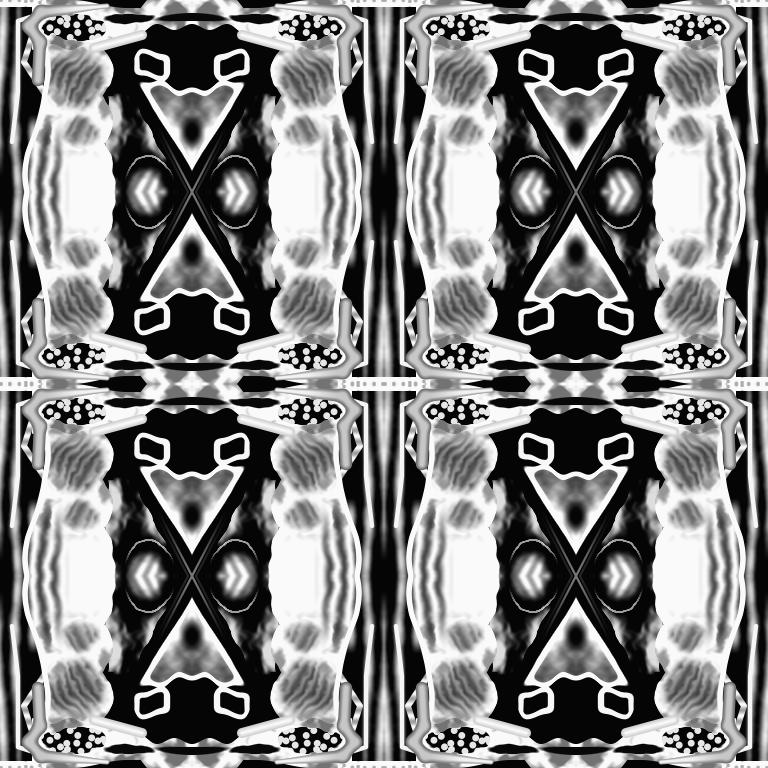
A Shadertoy shader for this pattern:

```glsl
// Two by two mirrored ink medallions: an hourglass flanked by pale lobed forms in a tubular frame.
// Each tile folds into one quarter, drawn with distance functions, layered sines and
// cellular specks; the folding joins every edge without a seam.

float px; // width of one pixel in drawing units

float fill(float d) { return clamp(.5 - d / px, 0., 1.); }
void paint(inout float v, float tone, float d) { v = mix(v, tone, fill(d)); }

float segment(vec2 p, vec2 a, vec2 b) {
    b -= a;
    p -= a;
    return length(p - b * clamp(dot(p, b) / dot(b, b), 0., 1.));
}

float ellipse(vec2 p, vec2 r) { return (length(p / r) - 1.) * min(r.x, r.y); }

float smoothMin(float a, float b, float k) {
    float h = max(k - abs(a - b), 0.);
    return min(a, b) - h * h * .25 / k;
}

// Layered, rotated sines, about 0 to 1
float waves(vec2 p) {
    float sum = 0., amp = .5;
    for (int i = 0; i < 5; i++) {
        p = mat2(.8, .6, -.6, .8) * p * 1.6 + 1.7;
        sum += amp * sin(p.x + 1.6 * sin(p.y + sum));
        amp *= .62;
    }
    return .5 + .5 * sum;
}

// Distance to the nearest scattered cell point
float cells(vec2 p) {
    float best = 2.;
    for (int i = 0; i < 9; i++) {
        vec2 c = floor(p) + vec2(i % 3 - 1, i / 3 - 1);
        vec2 jitter = fract(sin(c * mat2(127.1, 311.7, 269.5, 183.3)) * 4375.5);
        best = min(best, length(c + jitter - p));
    }
    return best;
}

// Clouds, bright eye, crossing rays, hourglass and small rings
float innerField(vec2 p, float n) {
    float v = .01;
    float cloud = smoothstep(.32, .85, waves(p * vec2(6, 3.5) + 2.));
    float eye = length((p - vec2(.44, 0)) / vec2(.2, .28));
    cloud *= smoothstep(1.3, 2., eye + .5 * n);
    float area = max(max(.1 + .5 * p.y - p.x, p.y - .98), p.x - .86);
    paint(v, .85 * cloud + .02, area + .06 * (n - .5));
    v += smoothstep(1.05, .5, eye + .3 * (n - .5)) * (.8 + .2 * sin(50. * p.x + 25. * p.y));
    v += .6 * fill(abs(eye - 1.2 - .15 * n) - .04) * smoothstep(.1, .3, p.y);
    float ray = p.x - .52 * p.y;
    paint(v, .02, abs(ray) - .07);
    v += (.45 * fill(abs(ray) - .012) + .12 * fill(abs(ray - .04) - .012)) * smoothstep(.7, 0., p.y);

    float side = .85 * p.x - .53 * (p.y - .27);
    float top = p.y - 1. - .09 * smoothstep(.08, .4, p.x) - .02 * cos(p.x * 22.);
    float cone = -smoothMin(-side, -top, .1);
    float tone = .25 + .6 * n + .7 * smoothstep(.12, 0., abs(side + .05)) * smoothstep(.9, .4, p.y);
    tone *= smoothstep(.03, .16, length((p - vec2(0, .6)) * vec2(1, .7)));
    paint(v, tone, cone);
    paint(v, .98, abs(cone) - .022 - .012 * n);

    vec2 box = abs(p - vec2(.4, 1.27 + .03 * sin(p.x * 16.))) - vec2(.09, .05);
    float ring = length(max(box, 0.)) + min(max(box.x, box.y), 0.) - .06;
    paint(v, 0., ring);
    paint(v, .97, abs(ring) - .022 - .012 * n);
    return v;
}

// Vertical streaks, rail and beaded rope
void outerFrame(inout float v, vec2 p, float edge, float n) {
    float streak = .23 + .42 * cos((1.92 - p.x) * 34. + 1.2 * sin(p.y * 2.5)) + .3 * n;
    streak *= 1. - smoothstep(.6, .1, p.y) * smoothstep(1.76, 1.84, p.x);
    streak *= mix(1., smoothstep(1.68, 1.76, p.x), smoothstep(.6, .8, p.y));
    paint(v, streak, edge - p.x);
    vec2 corner = vec2(1.74, 1.71), bend = vec2(1.68, 1.3);
    float rail = min(segment(p, vec2(1.8, .5), vec2(1.74, 1)), segment(p, vec2(1.74, 1), corner));
    paint(v, .96, min(rail, segment(p, corner, vec2(1.62, 1.75))) - .022);
    float rope = min(segment(p, vec2(1.47, .98), bend), segment(p, bend, vec2(1.58, 1.62)));
    paint(v, .8 + .18 * sin(p.y * 55.), rope - .03);
}

// Pale lobes with brushed grey patches
void lobedForm(inout float v, vec2 p, float edge, float n) {
    float left = .86 - .1 * abs(sin(6.5 * max(p.y, .24))) + .04 * n;
    float grey = smoothstep(.38, .2, length(p - vec2(1.17, 1.15)) + .18 * (n - .5));
    grey = max(grey, .8 * smoothstep(.2, .06, length(p - vec2(1.12, .6)) + .1 * (n - .5)));
    float brush = .35 + .3 * n + .12 * sin(60. * p.x + 38. * p.y + 7. * n);
    float tone = mix(.99 - .4 * smoothstep(.6, .9, n) * smoothstep(.3, .6, p.y), brush, grey);
    float grain = smoothstep(1.2, 1.4, p.x) * smoothstep(.8, .3, p.y);
    tone -= grain * (.35 + .35 * sin(p.x * 42. + 5. * p.y * p.y + 2. * n));
    paint(v, tone, max(max(left - p.x, p.x - edge), p.y - 1.5));
    paint(v, .98, max(abs(p.x - edge) - .028, p.y - 1.45));
}

// Arch, speckled hollow, lenses, dark wedge and strand
void crown(inout float v, vec2 p, float n) {
    float arch = 1.65 - .2 * smoothstep(.35, .9, p.x) + .03 * cos(p.x * 18.);
    paint(v, mix(.98, .45, smoothstep(.5, .8, n)), max(arch - p.y, p.x - 1.6));
    float specks = fill((cells(p * 11.) - .38) / 11.);
    paint(v, specks * .9, ellipse(p - vec2(1.18, 1.64), vec2(.27, .14)) + .08 * (n - .5));
    paint(v, .03, ellipse(p - vec2(0, 1.75 - .2 * p.x * p.x), vec2(.36, .04)));
    paint(v, .03, ellipse(p - vec2(.62, 1.74), vec2(.22, .045)) + .04 * (n - .5));
    float rise = 1.92 - p.y;
    float wedge = max(rise - .08 * smoothstep(1.2, .65, p.x), .45 + .8 * rise - p.x);
    paint(v, .02, max(wedge, p.x - 1.2));
    float strand = segment(p, vec2(.98, 1.44), vec2(.5, 1.57));
    paint(v, .99 - 4. * strand, strand - .05);
}

void mainImage(out vec4 fragColor, in vec2 fragCoord) {
    // Folded tile: 0 at its centre, 1.92 at its borders
    vec2 p = abs(fract(fragCoord / iResolution.xy * 2.) - .5) * 3.84;
    px = 7.68 / iResolution.y;
    float n = waves(p * 5.);
    float edge = 1.65 - .19 * smoothstep(.35, .95, p.y) + .02 * sin(p.y * 9.);
    float v = innerField(p, n);
    outerFrame(v, p, edge, n);
    lobedForm(v, p, edge, n);
    crown(v, p, n);

    // Pale dotted band along the border
    float dots = fill((cells(p * 14.) - .25) / 14.);
    paint(v, .98 - .3 * dots, max(1.85 - p.y, 1.46 - p.x));

    // Bent grey tube
    vec2 low = vec2(1.52, 1.5), knee = vec2(1.63, 1.66), high = vec2(1.51, 1.8);
    float tube = smoothMin(segment(p, vec2(1.54, 1.12), low), segment(p, low, knee), .05);
    tube = smoothMin(tube, segment(p, knee, high), .05);
    tube = smoothMin(tube, segment(p, high, vec2(.85, 1.86)), .05);
    float radius = mix(.025, .062, smoothstep(.85, 1.5, p.x));
    float shine = mix(.95, .78, smoothstep(1.1, 1.5, p.x)) - .35 * smoothstep(.2, 1., tube / radius);
    paint(v, shine, tube - radius);

    fragColor = vec4(vec3(clamp(v, .02, .98)), 1);
}
```
